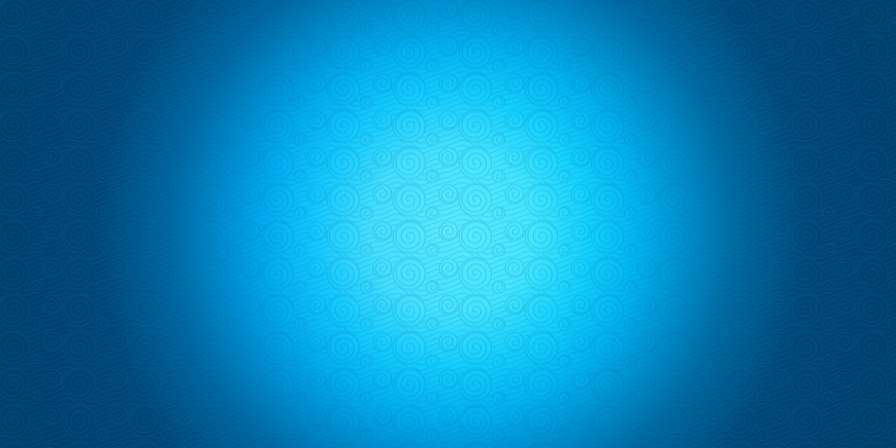
A Shadertoy shader for this background:

```glsl
// A cyan glow fading to deep blue, under a faint repeating pattern of swirls.
// The glow blends colour stops by radius; each pattern cell layers two sizes
// of Archimedean spiral over wavy stripes. Lengths are in canvas heights.

const float TAU = 6.2831853;
const vec2 CELL = vec2(0.1475, 0.0825);     // repeat of the pattern
const vec2 ANCHOR = vec2(1.061, 0.4727);    // centre of one large swirl
const vec2 GLOW_CENTER = vec2(1.008, 0.487);
const vec3 LINE_COLOR = vec3(0.02, 0.50, 0.75);
const int STOPS = 8;

// Colour in rgb, radius in w
const vec4 GLOW[STOPS] = vec4[STOPS](
    vec4(0.35, 0.92, 1.00, 0.00),
    vec4(0.27, 0.89, 1.00, 0.18),
    vec4(0.07, 0.80, 0.99, 0.31),
    vec4(0.01, 0.69, 0.94, 0.415),
    vec4(0.00, 0.56, 0.81, 0.515),
    vec4(0.00, 0.41, 0.63, 0.63),
    vec4(0.00, 0.28, 0.47, 0.79),
    vec4(0.00, 0.25, 0.435, 0.98));

vec3 glowColor(float radius) {
    vec3 color = GLOW[0].rgb;
    for (int i = 1; i < STOPS; i++) {
        float t = clamp((radius - GLOW[i - 1].w) / (GLOW[i].w - GLOW[i - 1].w), 0.0, 1.0);
        color = mix(color, GLOW[i].rgb, t);
    }
    return color;
}

// Soft line coverage from a distance
float stroke(float dist, float halfWidth, float pixel) {
    return 1.0 - smoothstep(halfWidth - 0.5 * pixel, halfWidth + 0.7 * pixel, abs(dist));
}

// Distance to the nearest line when value counts lines of the given pitch
float lineDistance(float value, float pitch) {
    return (abs(fract(value) - 0.5) - 0.5) * pitch;
}

// Offset from the nearest point of a grid through center
vec2 cellOffset(vec2 p, vec2 center) {
    vec2 q = (p - center) / CELL;
    return (q - floor(q + 0.5)) * CELL;
}

// Lays a rimmed spiral disc over the lines below it
float addSwirl(float below, vec2 q, float radius, float pitch, float turn, float pixel) {
    float r = length(q);
    float angle = atan(q.y, q.x + 1e-6) / TAU;
    float coil = stroke(lineDistance(r / pitch + turn * angle, pitch), 0.0012, pixel);
    float rim = stroke(r - radius, 0.0012, pixel);
    float inside = 1.0 - smoothstep(radius - pixel, radius + pixel, r);
    return max(mix(below, coil, inside), rim);
}

float swirlPattern(vec2 p, float pixel) {
    vec2 q = p - ANCHOR;

    // Wavy stripes, a whole number per cell so that rows join
    float pitch = CELL.y / 7.0;
    float wave = 0.013 * sin(TAU * q.x / CELL.x) + 0.004 * sin(2.0 * TAU * q.x / CELL.x);
    float lines = stroke(lineDistance((q.y + wave) / pitch, pitch), 0.001, pixel);

    // Small curls between the large swirls
    lines = addSwirl(lines, cellOffset(p, ANCHOR + vec2(0.052, -0.030)), 0.014, 0.009, -1.0, pixel);
    lines = addSwirl(lines, cellOffset(p, ANCHOR + vec2(-0.060, 0.012)), 0.021, 0.010, -1.0, pixel);
    return addSwirl(lines, cellOffset(p, ANCHOR), 0.036, 0.012, 1.0, pixel);
}

void mainImage(out vec4 fragColor, in vec2 fragCoord) {
    float pixel = 1.0 / iResolution.y;
    vec2 p = fragCoord * pixel;
    p.x += 1.0 - 0.5 * iResolution.x * pixel;

    // Glow, slightly greener on its right side
    vec2 fromCenter = p - GLOW_CENTER;
    float radius = length(fromCenter);
    vec3 color = glowColor(radius);
    color.g += 0.10 * fromCenter.x * exp(-6.0 * radius * radius);

    // Engraved lines: lighter on the dark rim, darker in the glow
    float lines = swirlPattern(p, pixel);
    float shadow = swirlPattern(p + vec2(0.0, 0.003), pixel);
    color = mix(color, LINE_COLOR, 0.16 * lines);
    color *= 1.0 - 0.035 * shadow;

    fragColor = vec4(clamp(color, 0.0, 1.0), 1.0);
}
```
